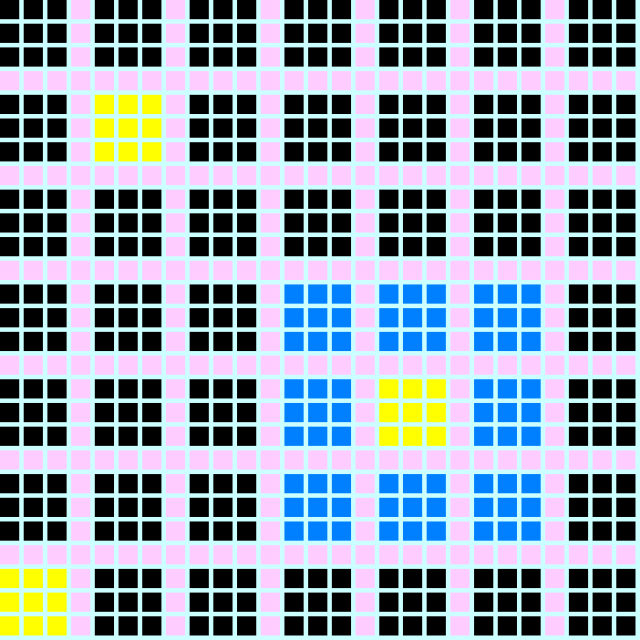
Reproduce this pattern procedurally as a Shadertoy shader.

```glsl
// Draws a grid of small tiles grouped into 3x3 blocks, split by pink lanes, with a few coloured blocks.

const float BLOCKS = 7.0;                        // blocks across and down
const float BLOCK_TILES = 3.0;                   // tiles along a block side
const float PERIOD = BLOCK_TILES + 1.0;          // block plus one lane tile
const float TILES = BLOCKS * PERIOD - 1.0;       // no lane after the last block
const float TILE_SIZE = 0.81;                    // filled part of a tile pitch

const vec3 GROUT  = vec3(0.8, 1.0, 1.0);
const vec3 LANE   = vec3(1.0, 0.8, 1.0);
const vec3 BLACK  = vec3(0.0);
const vec3 BLUE   = vec3(0.0, 0.5, 1.0);
const vec3 YELLOW = vec3(1.0, 1.0, 0.0);

// Steps between two blocks, counting diagonals as one
float blockDistance(vec2 a, vec2 b) {
    vec2 d = abs(a - b);
    return max(d.x, d.y);
}

// Colour of a block: yellow markers, one of them ringed in blue
vec3 blockColor(vec2 block, vec2 ringCenter, vec2 markerA, vec2 markerB) {
    float ring = blockDistance(block, ringCenter);
    float marker = min(ring, min(blockDistance(block, markerA), blockDistance(block, markerB)));
    if (marker < 0.5) return YELLOW;
    return ring < 1.5 ? BLUE : BLACK;
}

// Colour of a tile: lane or part of a block
vec3 tileColor(vec2 tile) {
    vec2 slot = mod(tile, PERIOD);
    if (max(slot.x, slot.y) > BLOCK_TILES - 0.5) return LANE;
    return blockColor(floor(tile / PERIOD), vec2(4.0, 4.0), vec2(1.0, 1.0), vec2(0.0, 6.0));
}

// Smoothed coverage of a box centred on the origin
float boxCoverage(vec2 p, float halfSize, vec2 pixel) {
    vec2 c = clamp(0.5 - (abs(p) - halfSize) / pixel, 0.0, 1.0);
    return c.x * c.y;
}

void mainImage(out vec4 fragColor, in vec2 fragCoord) {
    // Tile units, counted from the upper left
    vec2 uv = fragCoord / iResolution.xy;
    vec2 p = vec2(uv.x, 1.0 - uv.y) * TILES;
    vec2 pixel = TILES / iResolution.xy;

    // Each tile starts at its cell corner; cells are split mid-grout
    float halfSize = 0.5 * TILE_SIZE;
    vec2 tile = clamp(floor(p - halfSize + 0.5), 0.0, TILES - 1.0);
    float coverage = boxCoverage(p - tile - halfSize, halfSize, pixel);

    fragColor = vec4(mix(GROUT, tileColor(tile), coverage), 1.0);
}
```
